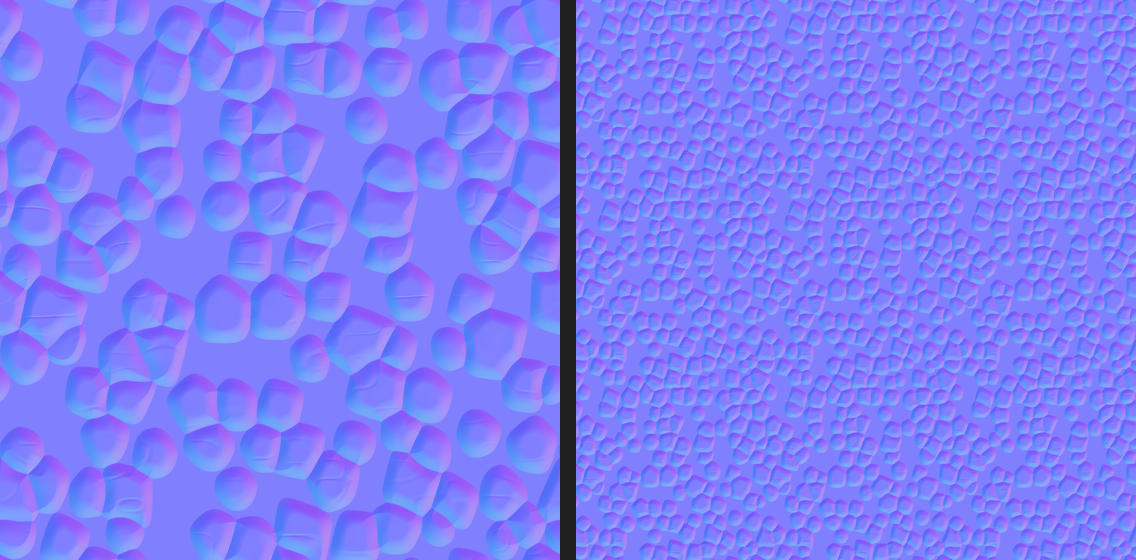
Left: one tile. Right: repeated 3 by 3.
Reproduce this texture map procedurally as a three.js fragment shader.

```glsl
varying vec2 vUv;

vec3 hash3(vec2 p) {
  vec3 q = fract(p.xyx * vec3(0.1031, 0.1030, 0.0973));
  q += dot(q, q.yxz + 33.33);
  return fract((q.xxy + q.yzz) * q.zyx);
}

// Value noise that wraps after "period" cells
float wrapNoise(vec2 uv, vec2 period) {
  vec2 p = uv * period, cell = floor(p), f = fract(p);
  f = f * f * (3.0 - 2.0 * f);
  float a = hash3(mod(cell, period) + 71.0).x;
  float b = hash3(mod(cell + vec2(1.0, 0.0), period) + 71.0).x;
  float c = hash3(mod(cell + vec2(0.0, 1.0), period) + 71.0).x;
  float d = hash3(mod(cell + 1.0, period) + 71.0).x;
  return mix(mix(a, b, f.x), mix(c, d, f.x), f.y);
}

// Signed distance to an irregular polygon with soft corners
float pebble(vec2 p, vec2 id) {
  vec3 rnd = hash3(id + 31.7);
  float sides = 4.0 + floor(rnd.x * 2.7);
  float radius = mix(0.034, 0.056, rnd.y);
  float tilt = -0.27 + (rnd.z - 0.5) * 0.4;
  p *= vec2(1.06, 0.94);
  float sum = 0.0;
  for (int i = 0; i < 6; i++) {
    float k = float(i);
    if (k >= sides) break;
    vec3 wobble = hash3(id + k * 13.1 + 5.3);
    float angle = tilt + 6.28318 * k / sides + (wobble.x - 0.5) * 0.3;
    float reach = radius * (0.92 + 0.18 * wobble.y);
    sum += exp(95.0 * (dot(p, vec2(cos(angle), sin(angle))) - reach));
  }
  return log(sum) / 95.0;
}

float surfaceHeight(vec2 uv) {
  const float grid = 12.0;
  vec2 cell = floor(uv * grid);
  float nearest = 1.0, second = 1.0;
  vec2 owner = vec2(0.0);

  // Scattered pebbles on staggered rows
  for (int y = -1; y <= 1; y++) {
    for (int x = -2; x <= 1; x++) {
      vec2 at = cell + vec2(float(x), float(y));
      vec2 id = mod(at, grid);
      vec3 rnd = hash3(id + 3.1);
      if (rnd.z > 0.8) continue;
      vec2 center = at + 0.5 + (rnd.xy - 0.5) * 0.58;
      center.x += 0.5 * mod(id.y, 2.0);
      vec2 p = uv - center / grid;
      if (dot(p, p) > 0.0121) continue;
      float d = pebble(p, id);
      if (d < nearest) {
        second = nearest;
        nearest = d;
        owner = id;
      } else {
        second = min(second, d);
      }
    }
  }

  // Bevelled rim, with shallow seams between touching pebbles
  float depth = min(-nearest, (second - nearest) * 0.5 + 0.003);
  float t = clamp(depth / 0.022, 0.0, 1.0);
  float height = 0.0084 * (t - 0.25 * t * t * t * t);

  // Faint creases and dents on the tops
  float crease = abs(wrapNoise(uv, vec2(17.0, 31.0)) - 0.5);
  float dents = wrapNoise(uv, vec2(38.0, 29.0));
  float top = smoothstep(0.1, 1.0, t);
  return height + top * (0.0007 * smoothstep(0.0, 0.09, crease) * hash3(owner + 9.0).x + 0.0007 * dents);
}

void main() {
  vec2 e = vec2(0.0012, 0.0);
  vec2 slope = vec2(
    surfaceHeight(vUv + e.xy) - surfaceHeight(vUv - e.xy),
    surfaceHeight(vUv + e.yx) - surfaceHeight(vUv - e.yx)) / (2.0 * e.x);

  // Tangent-space normal with the green axis pointing down
  vec3 normal = normalize(vec2(-1.0, 1.0).xyy * vec3(slope, 1.0));
  gl_FragColor = vec4(normal * 0.5 + 0.5, 1.0);
}
```
